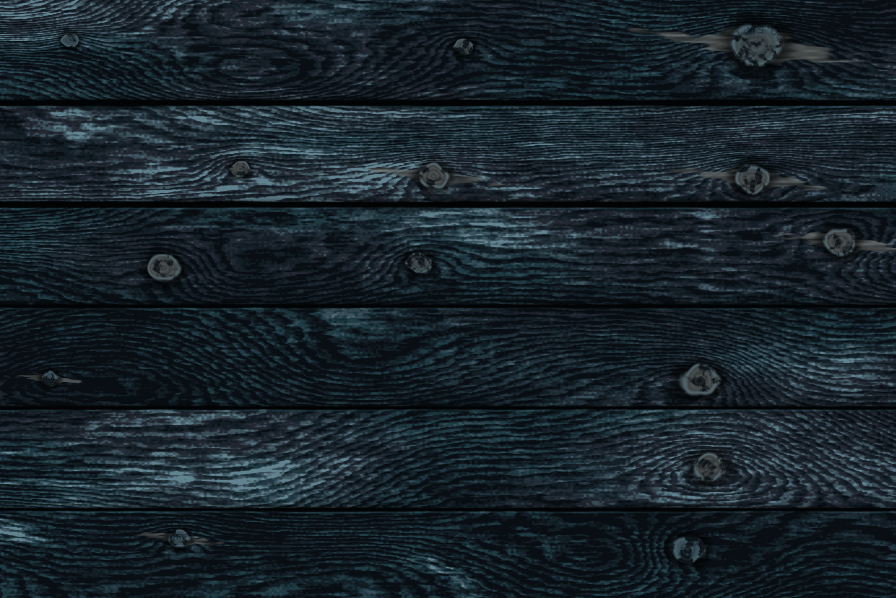
Give the GLSL for this texture, as a Shadertoy shader.

```glsl
const float PLANK_PITCH = 0.17;      // in canvas heights
const float TOP_INSET = 0.002;
const float LAST_PLANK = 5.0;
const float WIDE_GAP = 0.0048;       // half widths of the seams
const float NARROW_GAP = 0.0026;
const float RING_DENSITY = 80.0;
const float CATHEDRAL_WARP = 0.23;
const float RING_CONTRAST = 0.46;
const float FIBRE_CONTRAST = 0.46;
const float SPECKLE_CONTRAST = 0.36;
const float STAIN_CONTRAST = 1.0;
const float KNOT_CELL = 0.52;
const float KNOT_CHANCE = 0.68;
const float KNOT_MIN = 0.011;
const float KNOT_MAX = 0.040;
const float SEED = 11.0;
const vec3 GAP = vec3(0.005, 0.010, 0.015);
const vec3 SHADOW = vec3(0.030, 0.055, 0.075);
const vec3 DEEP = vec3(0.070, 0.115, 0.145);
const vec3 PLUM = vec3(0.135, 0.155, 0.195);
const vec3 TEAL = vec3(0.120, 0.230, 0.265);
const vec3 PALE = vec3(0.230, 0.315, 0.355);
const vec3 BRIGHT = vec3(0.380, 0.510, 0.560);
const vec3 KNOT_WOOD = vec3(0.300, 0.315, 0.315);

float hash(vec2 p) {
    vec3 q = fract(p.xyx * 0.1031);
    q += dot(q, q.yzx + 33.33);
    return fract((q.x + q.y) * q.z);
}

float noise(vec2 p) {
    vec2 i = floor(p), f = fract(p);
    f = f * f * (3.0 - 2.0 * f);
    return mix(mix(hash(i), hash(i + vec2(1, 0)), f.x),
               mix(hash(i + vec2(0, 1)), hash(i + vec2(1, 1)), f.x), f.y);
}

float fbm(vec2 p) {
    float sum = 0.0, amp = 0.533;
    for (int i = 0; i < 4; i++) {
        sum += amp * noise(p);
        p = p * 2.03 + 7.1;
        amp *= 0.5;
    }
    return sum;
}

// Tone to stained wood colour; hue runs from plum to teal
vec3 woodColour(float tone, float hue) {
    vec3 c = mix(SHADOW, DEEP, smoothstep(0.10, 0.38, tone));
    c = mix(c, mix(PLUM, TEAL, hue), smoothstep(0.40, 0.64, tone));
    c = mix(c, PALE, smoothstep(0.68, 0.88, tone));
    return mix(c, BRIGHT, smoothstep(0.90, 1.15, tone));
}

void mainImage(out vec4 fragColor, in vec2 fragCoord) {
    vec2 p = fragCoord / iResolution.y;
    p.y = 1.0 - p.y;                 // measured down from the top
    float pixel = 1.0 / iResolution.y;
    float across = (p.y - TOP_INSET) / PLANK_PITCH;
    float row = clamp(floor(across), 0.0, LAST_PLANK);
    vec2 q = p + row * vec2(17.3, 5.17);

    // Knots: bend the grain and keep the shape of the nearest one
    float bump = 0.0, knotDist = 100.0, flare = 0.0, knotRadius = KNOT_MIN;
    for (int k = 0; k < 3; k++) {
        vec2 id = vec2(row * 7.0 + float(k), SEED);
        if (hash(id) > KNOT_CHANCE) continue;
        float size = hash(id + 31.7);
        float radius = mix(KNOT_MIN, KNOT_MAX, size * size);
        vec2 centre = vec2((float(k) + 0.15 + 0.7 * hash(id + 5.3)) * KNOT_CELL,
            TOP_INSET + (row + 0.25 + 0.5 * hash(id + 13.9)) * PLANK_PITCH);
        vec2 d = (p - centre) / radius;
        vec2 stretched = d * vec2(0.26, 0.48);
        bump += radius * 2.9 * exp(-dot(stretched, stretched));
        float dist = length(d * vec2(0.85, 1.0)) + 0.35 * (noise(d * 1.3 + id) - 0.5);
        if (dist < knotDist) {
            knotDist = dist;
            knotRadius = radius;
        }
        float spindle = 0.8 * (1.0 - abs(d.x) / 6.0) - abs(d.y - 0.12 * d.x);
        spindle += 0.6 * (noise(vec2(d.x, d.y * 5.0) + id) - 0.5);
        flare = max(flare, smoothstep(0.0, 0.25, spindle) * step(0.55, hash(id + 47.1)));
    }

    // Growth rings: contours of a stretched height field, feathered by fibres
    float field = q.y + bump + CATHEDRAL_WARP * noise(q * vec2(2.4, 7.5));
    field += 0.010 * noise(q * vec2(8.0, 20.0)) + 0.004 * noise(q * vec2(40.0, 90.0));
    float rings = field * RING_DENSITY;
    float ringWidth = fwidth(rings);
    float phase = fract(rings + 0.45 * (noise(q * vec2(45.0, 260.0)) - 0.5));
    float ring = smoothstep(0.05, 0.65, phase) * (1.0 - smoothstep(0.80, 1.0, phase));
    ring = mix(ring, 0.5, smoothstep(0.45, 1.0, ringWidth));

    // Fibres, stain patches and worn streaks
    float fibre = noise(q * vec2(28.0, 270.0));
    float speckle = noise(q * vec2(230.0, 310.0));
    float patches = fbm(q * vec2(2.4, 8.0) + 40.0);
    float plankTone = hash(vec2(row, SEED + 2.0)) - 0.5;
    float wearAmount = mix(0.55, 1.1, step(LAST_PLANK - 0.5, row));
    float wear = smoothstep(0.50, 0.66, fbm(vec2(q.x * 5.0, field * 36.0)));
    wear *= smoothstep(0.45, 0.72, noise(q * vec2(2.3, 7.0) + 71.0)) * wearAmount;

    float tone = 0.17 + RING_CONTRAST * ring + FIBRE_CONTRAST * (fibre - 0.5);
    tone += SPECKLE_CONTRAST * (speckle - 0.5);
    tone += STAIN_CONTRAST * (patches - 0.5) + 0.12 * plankTone;
    tone += wear * (0.22 + 0.50 * fibre);
    float hue = smoothstep(0.40, 0.62, fbm(q * vec2(1.8, 6.0) + 90.0) - 0.12 * plankTone);
    vec3 colour = woodColour(tone, hue);

    // Knot flare, dark collar, ringed heart and pale rim
    colour = mix(colour, KNOT_WOOD * (0.55 + 1.0 * fibre), 0.85 * flare);
    float soft = max(0.12, pixel / knotRadius);
    float collar = smoothstep(1.9, 1.1, knotDist);
    colour *= 1.0 - 0.6 * collar;
    float heartRings = 0.5 + 0.5 * cos(knotDist * 17.0 + 4.0 * patches);
    float cracks = smoothstep(0.34, 0.58, fbm(q * 95.0));
    float heartTone = 0.05 + 0.25 * heartRings + 0.65 * cracks;
    vec3 heart = mix(SHADOW, mix(KNOT_WOOD, PALE, hue), heartTone);
    colour = mix(colour, heart, smoothstep(1.0 + soft, 1.0 - soft, knotDist));
    float rim = smoothstep(0.12 + soft, 0.0, abs(knotDist - 0.92));
    colour = mix(colour, BRIGHT, 0.45 * rim * cracks);

    // Seams: soft shade, teal lit lip below, black gap
    float seam = clamp(round(across), 1.0, LAST_PLANK);
    float offset = (across - seam) * PLANK_PITCH;
    float gap = mix(WIDE_GAP, NARROW_GAP, step(2.5, seam));
    gap += 0.0012 * (noise(vec2(p.x * 14.0, seam * 9.0)) - 0.5);
    float edge = abs(offset) - gap;
    colour *= 1.0 - 0.45 * exp(-max(edge, 0.0) / 0.005);
    float lip = smoothstep(0.003, 0.0, abs(offset - gap - 0.002));
    colour += 0.6 * TEAL * lip * noise(vec2(p.x * 9.0, seam * 3.0));
    colour = mix(GAP, colour, smoothstep(-pixel, pixel, edge));

    fragColor = vec4(colour, 1.0);
}
```
